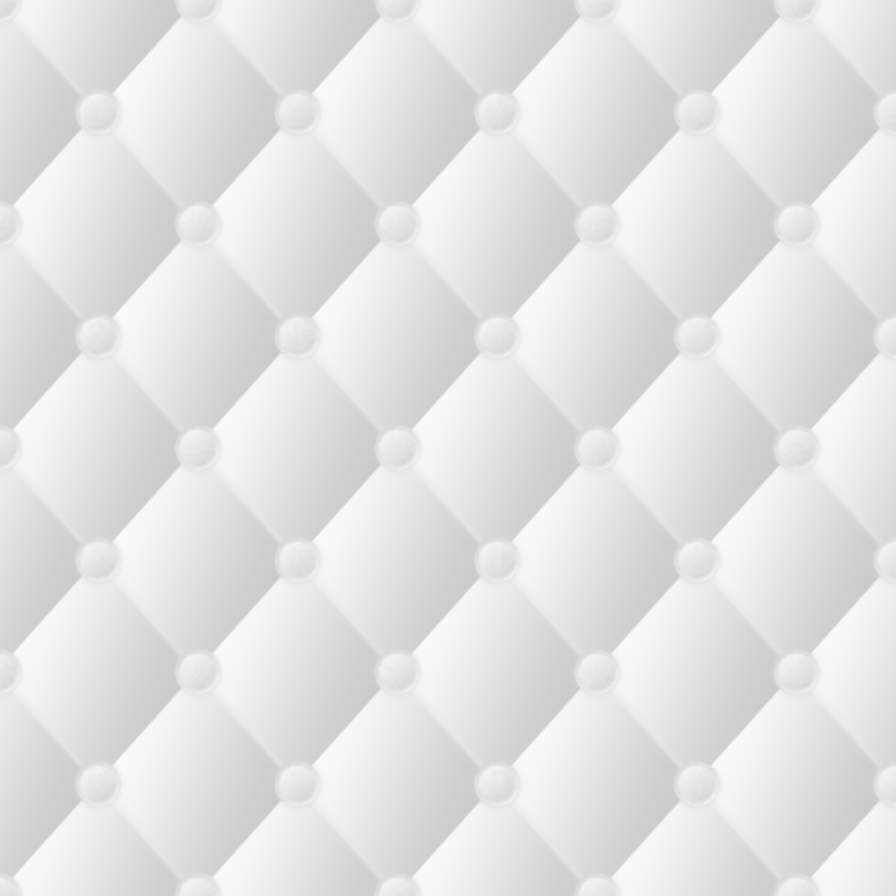
Reproduce this pattern procedurally as a Shadertoy shader.

```glsl
// Pale tufted upholstery: shaded diamond pads with round buttons at the corners.
#define CELL vec2(0.2227, 0.25)     // horizontal and vertical button spacing
#define ORIGIN vec2(0.2207, 0.0)    // centre of one button
#define BUTTON_RADIUS 0.0253
#define FOLD_WIDTH 0.0030           // sharp rising fold
#define CREASE_WIDTH 0.0042         // soft falling crease
#define LIGHT_TONE 0.990
#define DARK_TONE 0.793
#define CREASE_TONE 0.910
#define LIGHT_TILT 0.25             // share of shading along the fold
#define GRAIN 0.022                 // mottling of the button cloth

float hash(vec2 p) {
    return fract(sin(dot(p, vec2(127.1, 311.7))) * 43758.5453);
}

float valueNoise(vec2 p) {
    vec2 i = floor(p);
    vec2 f = fract(p);
    f = f * f * (3.0 - 2.0 * f);
    float low = mix(hash(i), hash(i + vec2(1.0, 0.0)), f.x);
    float high = mix(hash(i + vec2(0.0, 1.0)), hash(i + 1.0), f.x);
    return mix(low, high, f.y);
}

// Ramp from 0 to 1 that drops back over the last part w of each period.
float softSaw(float x, float w) {
    float f = fract(x);
    return min(f / (1.0 - w), (1.0 - f) / w);
}

// Offset from the nearest point of the staggered button lattice.
vec2 nearestButton(vec2 p) {
    vec2 a = (p - round(p)) * CELL;
    vec2 b = (fract(p) - 0.5) * CELL;
    return dot(a, a) < dot(b, b) ? a : b;
}

float padTone(vec2 p, float pixel) {
    float slope = length(1.0 / CELL);
    float along = p.x + p.y;
    float across = p.x - p.y;

    // Each pad darkens from its upper-left fold to its lower-right fold.
    float foldRamp = softSaw(across, max(FOLD_WIDTH, pixel) * slope);
    float creaseRamp = softSaw(along, max(CREASE_WIDTH, pixel) * slope);
    float shade = mix(foldRamp, creaseRamp, LIGHT_TILT);
    shade = mix(shade, smoothstep(0.0, 1.0, shade), 0.6);
    float tone = mix(LIGHT_TONE, DARK_TONE, shade);

    // Faint sheen along the falling creases.
    float creaseDist = abs(along - round(along)) / slope;
    float sheen = exp(-pow(creaseDist / CREASE_WIDTH, 2.0));
    return mix(tone, CREASE_TONE, 0.42 * sheen);
}

// Domed cap lit from the upper left, with a turned rim lit the other way.
float buttonTone(vec2 offset, vec2 uv) {
    vec2 n = offset / BUTTON_RADIUS;
    float lit = dot(n, normalize(vec2(-0.8, 1.0)));
    float rim = smoothstep(0.70, 0.92, length(n));
    float dome = 0.905 + 0.068 * lit;
    float lip = 0.895 - 0.040 * lit;
    float grain = GRAIN * (valueNoise(uv * 260.0) - 0.5);
    return mix(dome, lip, rim) + grain;
}

void mainImage(out vec4 fragColor, in vec2 fragCoord) {
    vec2 uv = fragCoord / iResolution.y;
    float pixel = 1.0 / iResolution.y;
    vec2 p = (uv - ORIGIN) / CELL;
    float tone = padTone(p, pixel);

    // Soft contact shadow blends the pad into the button edge.
    vec2 offset = nearestButton(p);
    float edge = length(offset) - BUTTON_RADIUS;
    float halo = exp(-max(edge, 0.0) / 0.0026);
    tone = mix(tone, 0.845, 0.5 * halo);

    float cover = 1.0 - smoothstep(-pixel, pixel, edge);
    tone = mix(tone, buttonTone(offset, uv), cover);
    fragColor = vec4(tone * vec3(1.0, 0.997, 0.997), 1.0);
}
```
